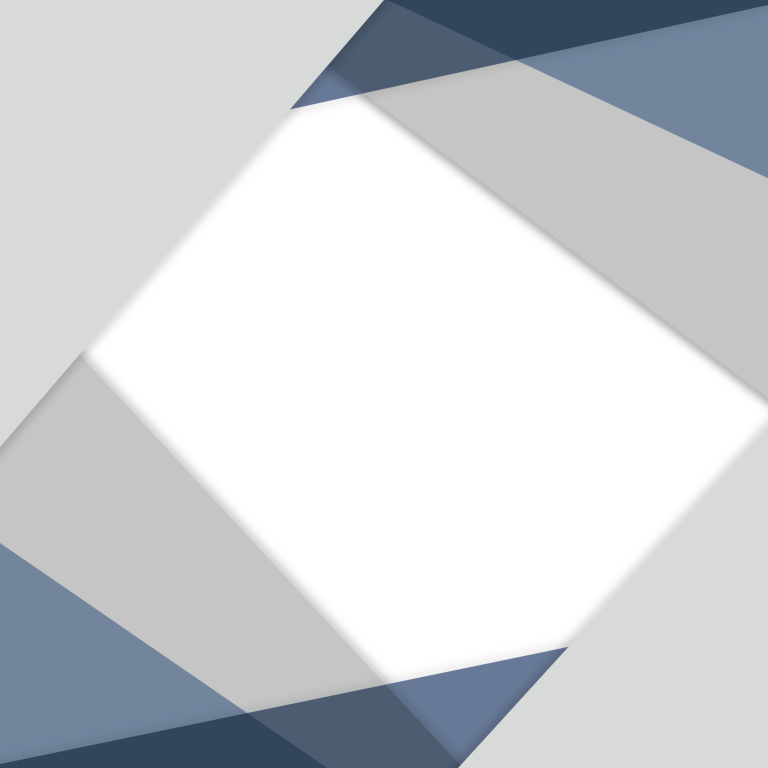
Reproduce this background procedurally as a Shadertoy shader.

```glsl
// Layered paper-cut background: grey and navy folded corners around a white diamond.
#define PAPER vec3(1.0)
#define PANEL vec3(0.847, 0.853, 0.850)
#define GREY  vec3(0.772, 0.774, 0.773)
#define BLUE  vec3(0.446, 0.520, 0.616)
#define STEEL vec3(0.405, 0.475, 0.590)
#define SLATE vec3(0.298, 0.363, 0.443)
#define NAVY  vec3(0.200, 0.266, 0.363)
#define SHADOW_WIDTH 0.013

// Signed distance to the line a-b, positive on its left side.
float lineSide(vec2 p, vec2 a, vec2 b) {
    vec2 dir = normalize(b - a);
    return dot(p - a, vec2(-dir.y, dir.x));
}

// Antialiased coverage of the positive side.
float cover(float d) {
    float px = 0.75 / min(iResolution.x, iResolution.y);
    return smoothstep(-px, px, d);
}

// Soft darkening outside an edge.
float castShadow(float d, float strength) {
    float t = max(-d, 0.0) / SHADOW_WIDTH;
    return 1.0 - strength * exp(-1.8 * t * t);
}

// Grey band and blue slab, crossed by a translucent wedge.
vec3 foldedCorner(vec3 base, float band, float slab, float wedge, float strength) {
    float shade = castShadow(band, strength);
    vec3 under = mix(base * shade, GREY, cover(band));
    under = mix(under, BLUE, cover(slab));
    under *= castShadow(wedge, 0.06);

    vec3 tint = mix(STEEL * mix(1.0, shade, 0.6), SLATE, cover(band));
    tint = mix(tint, NAVY, cover(slab));
    return mix(under, tint, cover(wedge));
}

// Pale sheet lying above everything else.
vec3 sidePanel(vec3 base, float d) {
    return mix(base * castShadow(d, 0.13), PANEL, cover(d));
}

void mainImage(out vec4 fragColor, in vec2 fragCoord) {
    vec2 p = fragCoord / iResolution.xy;

    // Upper right corner
    float band = lineSide(p, vec2(0.427, 0.914), vec2(1.0, 0.482));
    float slab = lineSide(p, vec2(0.505, 1.0), vec2(1.0, 0.768));
    float wedge = lineSide(p, vec2(0.375, 0.857), vec2(1.0, 0.9935));
    vec3 color = foldedCorner(PAPER, band, slab, wedge, 0.27);

    // Lower left corner
    band = lineSide(p, vec2(0.599, 0.004), vec2(0.104, 0.538));
    slab = lineSide(p, vec2(0.426, 0.0), vec2(0.0, 0.293));
    wedge = lineSide(p, vec2(0.7396, 0.1576), vec2(0.0, 0.0052));
    color = foldedCorner(color, band, slab, wedge, 0.16);

    // Side panels
    color = sidePanel(color, lineSide(p, vec2(0.0, 0.418), vec2(0.5, 1.0)));
    color = sidePanel(color, lineSide(p, vec2(1.0, 0.4427), vec2(0.5964, 0.0)));

    fragColor = vec4(color, 1.0);
}
```
